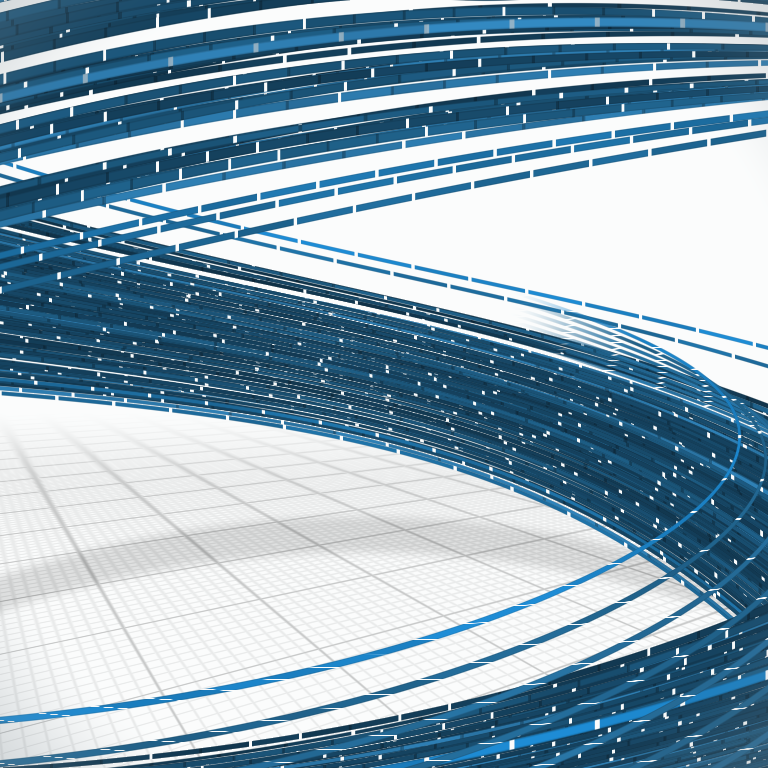
A WebGL 1 fragment shader for this background:

```glsl
precision highp float;

uniform vec2 u_resolution;

#define PAPER vec3(0.985, 0.99, 0.99)
#define DEEP vec3(0.075, 0.235, 0.34)
#define SEA vec3(0.12, 0.38, 0.54)
#define SKY vec3(0.19, 0.51, 0.72)
#define BRIGHT vec3(0.11, 0.52, 0.79)
#define LAYERS 6
#define ARCS 8
#define HORIZON 0.56
#define FOCAL 0.9
#define RIFT 0.073

float hash(vec2 p) {
  return fract(sin(dot(p, vec2(127.1, 311.7))) * 4375.85);
}

// One dashed strand: d is the distance to its axis, t counts the dashes
vec3 stroke(vec3 base, float d, float halfWidth, float t, vec3 tint, float gapLight, float alpha) {
  float px = 0.8 / u_resolution.y;
  float cover = 1.0 - smoothstep(halfWidth - px, halfWidth + px, abs(d));
  float gap = smoothstep(0.462, 0.48, abs(fract(t) - 0.5));
  float rim = smoothstep(0.55, 1.0, abs(d) / halfWidth);
  vec3 body = tint * (0.92 + 0.16 * hash(vec2(floor(t), 3.0))) * (1.0 - 0.15 * rim);
  return mix(base, mix(body, mix(body * 0.75, PAPER, gapLight), gap), cover * alpha);
}

// Stacked layers of random strands; s runs across the bundle, t along it
vec3 bundle(vec3 col, float s, float t, float count, float scale, float seed, vec4 range, float rift) {
  for (int i = 0; i < LAYERS; i++) {
    float layer = float(i);
    float v = s * count + 0.4 * sin(2.5 * t + layer * 2.1) + layer * 0.37;
    float id = floor(v);
    float center = (id + 0.5 - layer * 0.37) / count;
    vec2 key = vec2(id, layer + seed);
    float h = hash(key);
    float density = smoothstep(range.x, range.y, center) * (1.0 - smoothstep(range.z, range.w, center));
    float open = 1.0;
    if (rift > 0.0) open = step(0.18, abs(fract(center / rift + 0.5) - 0.5));
    float cell = scale / count;
    float tone = hash(key + 17.3);
    vec3 tint = mix(DEEP, SEA, tone) * (0.8 + 0.04 * layer);
    tint = mix(tint, SKY, 0.75 * step(0.9, tone));
    float present = open * step(hash(key + 5.7), density * 0.68);
    float dash = t * (11.0 + 5.0 * h) + h * 9.0;
    float gapLight = step(0.55, hash(key + vec2(floor(dash + 0.5), 8.0)));
    col = stroke(col, (fract(v) - 0.5) * cell, cell * (0.26 + 0.2 * h), dash, tint, gapLight, present);
  }
  return col;
}

// White ground with a perspective grid and a soft curved shadow
vec3 ground(vec2 p) {
  float depth = max(HORIZON - p.y, 0.05);
  vec2 g = vec2(p.x - 0.5, FOCAL) / depth;
  g = mat2(0.85, -0.53, 0.53, 0.85) * g * 20.0;
  float thin = 0.0017 * 20.0 * FOCAL / (depth * depth);
  vec2 fine = abs(fract(g) - 0.5);
  vec2 major = abs(fract(g * 0.1) - 0.5) * 10.0;
  float minorLine = 1.0 - smoothstep(0.0, thin, min(0.5 - fine.x, 0.5 - fine.y));
  float majorLine = 1.0 - smoothstep(0.0, thin, min(5.0 - major.x, 5.0 - major.y));
  float fade = 1.0 - smoothstep(0.36, 0.47, p.y);
  float ring = abs(p.y - 0.304 + 0.35 * (p.x - 0.47) * (p.x - 0.47));
  float shadow = 1.0 - smoothstep(0.012, 0.034, ring);
  return PAPER - fade * (0.07 * minorLine + 0.13 * majorLine) - 0.11 * shadow;
}

// Bundle falling from the left toward the turn
vec3 middleBand(vec3 col, vec2 p) {
  float x = p.x, x2 = x * x;
  float low = 0.488 - 0.08 * x - 0.08 * x2 - 0.18 * x2 * x2;
  float high = 0.79 - 0.32 * x + 0.17 * x2 - 0.093 * x2 * x;
  float scale = (high - low) * 0.95;
  float s = (p.y - low) / (high - low);
  col = bundle(col, s, x, 46.0, scale, 2.0, vec4(-0.06, 0.26, 0.64, 0.98), 0.0);
  for (int i = 0; i < 4; i++) {
    float k = float(i), top = step(1.5, k);
    float lane = top + (1.0 - 2.0 * top) * 0.06 * mod(k, 2.0);
    vec3 tint = mix(SEA, BRIGHT, k == 2.0 ? 1.0 : 0.35);
    col = stroke(col, (s - lane) * scale, 0.0024, x * 13.5 + k * 0.37, tint, 1.0, 1.0);
  }
  return col;
}

// Bundle and loose arcs sweeping back to the lower left
vec3 lowerTurn(vec3 col, vec2 p) {
  float mid = 0.435 - 0.1 * p.x * (1.0 - p.x);
  float q = (p.y - mid) / 0.38;
  float tip = p.x + q * q;
  float scale = 1.0 / length(vec2(1.0, 2.0 * q / 0.38));
  if (q < 0.0) {
    col = bundle(col, tip, p.x, 24.0, scale, 41.0, vec4(1.3, 1.58, 8.0, 9.0), 0.0);
    col = stroke(col, (tip - 1.68) * scale, 0.006, p.x * 9.0, BRIGHT, 1.0, 1.0);
  }
  for (int i = ARCS - 1; i >= 0; i--) {
    float k = float(i);
    float bend = 0.38 + 0.018 * k;
    float u = (p.y - mid + 0.032 * k) / bend;
    float f = p.x + u * u - 0.963 - 0.034 * k;
    float d = f / length(vec2(1.0, 2.0 * u / bend));
    float halfWidth = mix(0.0045, 0.002, smoothstep(0.12, 0.42, p.y));
    float alpha = mix(1.0, smoothstep(0.66, 0.84, p.x), step(0.0, u));
    vec3 tint = i == 0 ? BRIGHT : mix(SEA, SKY, 0.6 * hash(vec2(k, 9.0)));
    col = stroke(col, d, halfWidth, (u * abs(u) + 0.5 * u) * 11.0 + k * 0.43, tint, 1.0, alpha);
  }
  return col;
}

// Broad bundle rising across the top
vec3 upperBand(vec3 col, vec2 p) {
  float scale = 1.0 - 0.45 * p.x * p.x;
  float s = (p.y - 0.622 - 0.25 * p.x + 0.045 * p.x * p.x) / scale;
  col = bundle(col, s, p.x, 62.0, scale * 0.97, 73.0, vec4(0.03, 0.09, 8.0, 9.0), RIFT);
  for (int i = 0; i < 3; i++) {
    float k = float(i);
    float lane = 0.0375 * k - 0.0075 * k * k;
    vec3 tint = mix(SEA, BRIGHT, 0.2 + 0.15 * k);
    col = stroke(col, (s - lane) * scale, 0.0045, p.x * 13.0 + k * 0.31, tint, 1.0, 1.0);
  }
  return stroke(col, (s - 0.25) * scale, 0.006, p.x * 9.0, SKY, 0.5, 1.0);
}

void main() {
  vec2 p = gl_FragCoord.xy / u_resolution;
  vec3 col = ground(p);
  col = middleBand(col, p);
  col = lowerTurn(col, p);
  col = upperBand(col, p);

  // Grey haze in the corners
  float haze = smoothstep(0.53, 0.74, length(p - 0.5));
  col = mix(col, vec3(0.45, 0.5, 0.53), 0.3 * haze);
  gl_FragColor = vec4(col, 1.0);
}
```
